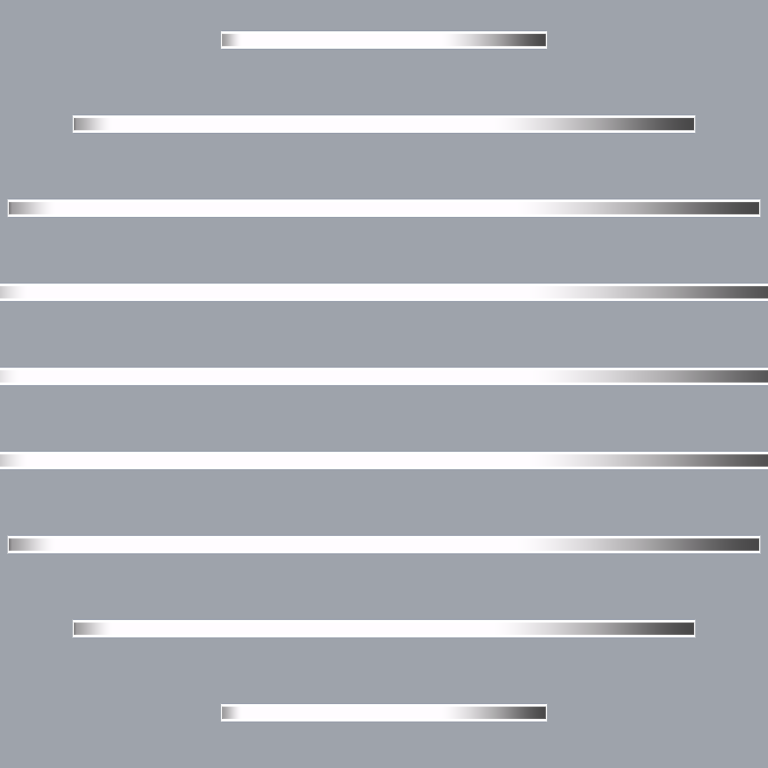
Write a Shadertoy shader that draws this background.

```glsl
// Soft-edged coverage of a signed distance
float coverage(float dist, float blur) {
    return 1.0 - smoothstep(-blur, blur, dist);
}

// Metallic sheen along a bar, u runs from its left end to its right end
vec3 sheen(float u) {
    float left = mix(0.58, 1.0, smoothstep(-0.01, 0.065, u));
    left *= mix(0.75, 1.0, smoothstep(0.0, 0.006, u));
    float right = mix(1.0, 0.80, smoothstep(0.67, 0.82, u));
    right = mix(right, 0.27, smoothstep(0.76, 1.02, u));
    return left * right * vec3(1.0, 0.99, 1.0);
}

void mainImage(out vec4 fragColor, in vec2 fragCoord) {
    vec2 p = (fragCoord - 0.5 * iResolution.xy) / iResolution.y;
    float blur = 0.75 / iResolution.y;

    // Nine evenly spaced rows
    float row = clamp(round((p.y - 0.0099) / 0.1095), -4.0, 4.0);
    float y = p.y - 0.0099 - row * 0.1095;

    // Bar lengths follow a rounded outline
    float k = row * row;
    float halfWidth = sqrt(0.2944 - 0.01314 * k - 0.000154 * k * k);
    float endDist = abs(p.x) - halfWidth;
    float rowDist = abs(y) - 0.0114;

    vec3 color = vec3(0.62, 0.64, 0.67);

    // Thin shade around each bar
    float span = coverage(endDist, blur);
    color -= vec3(0.07, 0.06, 0.03) * span * coverage(rowDist - 0.0012, blur);

    // White rim with the sheen inside
    float bar = coverage(max(endDist - 0.0007, rowDist), blur);
    color = mix(color, vec3(1.0), bar);
    float inner = coverage(max(endDist + 0.0008, abs(y) - 0.0080), blur);
    color = mix(color, sheen(0.5 + 0.5 * p.x / halfWidth), inner);

    fragColor = vec4(color, 1.0);
}
```
